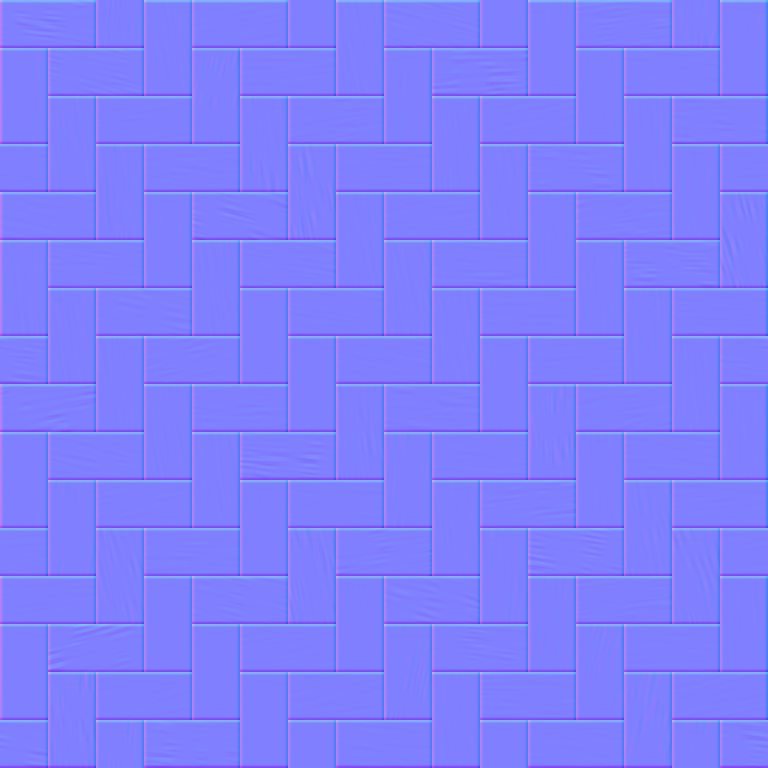
Write a Shadertoy shader that draws this texture map.

```glsl
// Tangent-space normal map of herringbone bricks with bevelled edges and faint scratches.

vec2 hash2(vec2 p) {
    vec3 q = fract(p.xyx * vec3(0.1031, 0.1030, 0.0973));
    q += dot(q, q.yzx + 33.33);
    return fract((q.xx + q.yz) * q.zy);
}

float cornerRamp(vec2 corner, vec2 offset) {
    float angle = 6.2832 * hash2(corner).x;
    return dot(vec2(cos(angle), sin(angle)), offset);
}

float gradientNoise(vec2 p) {
    vec2 i = floor(p), f = p - i;
    vec2 u = f * f * f * (f * (f * 6.0 - 15.0) + 10.0);
    vec2 e = vec2(0, 1);
    return mix(mix(cornerRamp(i, f), cornerRamp(i + e.yx, f - e.yx), u.x),
               mix(cornerRamp(i + e, f - e), cornerRamp(i + 1.0, f - 1.0), u.x), u.y);
}

// Bevel strength at distance d inside an edge, fading to zero on the joint line.
vec2 bevel(vec2 d, float pixel) {
    return (1.0 - smoothstep(0.01, 0.08, d)) * clamp(2.0 * d / pixel, 0.0, 1.0);
}

// Fine streaks that run mostly along the length of a brick.
float scratchHeight(vec2 p, vec2 seed) {
    p.y += (seed.x - 0.5) * 0.5 * p.x;
    return gradientNoise(p * vec2(1.3, 10.0) + floor(seed * 90.0));
}

void mainImage(out vec4 fragColor, in vec2 fragCoord) {
    // Sixteen half-brick cells each way; the bond repeats every four.
    vec2 p = 16.0 * fragCoord / iResolution.xy;
    float pixel = 16.0 / min(iResolution.x, iResolution.y);
    vec2 cell = floor(p);

    // Phase 0, 1: left and right half of a lying brick; 2, 3: lower and upper half of a standing one.
    float phase = mod(cell.x + cell.y + 1.0, 4.0);
    bool lying = phase < 1.5;
    vec2 size = lying ? vec2(2, 1) : vec2(1, 2);
    vec2 origin = cell - (lying ? vec2(phase, 0) : vec2(0, phase - 2.0));
    vec2 local = p - origin;
    vec2 seed = hash2(mod(origin, 16.0) + 7.0);

    // Bevels: red rises on the left side, green on the top side.
    vec2 lowSide = bevel(local, pixel);
    vec2 highSide = bevel(size - local, pixel);
    vec2 slope = 0.42 * (lowSide - highSide) * vec2(1, -1);

    // Scratches: patchy, and clear on only a few bricks.
    vec2 along = lying ? local : local.yx;
    float h = scratchHeight(along, seed);
    vec2 step2 = vec2(0.02, 0);
    vec2 grain = vec2(scratchHeight(along + step2, seed) - h,
                      scratchHeight(along + step2.yx, seed) - h) / 0.02;
    float patchMask = smoothstep(-0.1, 0.4, gradientNoise(along * 1.7 + seed * 50.0));
    float wear = 0.001 + 0.011 * pow(seed.y, 3.0) * patchMask;
    slope += wear * (lying ? grain : grain.yx);

    vec3 normal = vec3(slope, sqrt(max(0.0, 1.0 - dot(slope, slope))));
    fragColor = vec4(0.5 + 0.5 * normal, 1.0);
}
```
